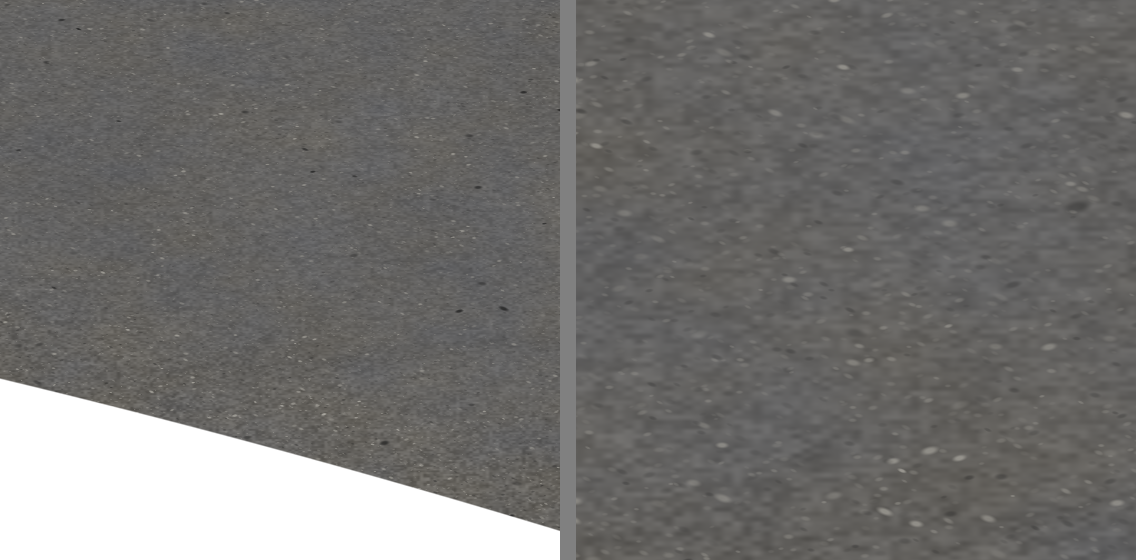
Left: the whole. Right: its middle third, enlarged.
A Shadertoy shader for this texture:

```glsl
#define ASPHALT vec3(0.388, 0.386, 0.386)
#define WARM_TINT vec3(0.012, 0.004, -0.014)
#define CHIP_COLOR vec3(0.66, 0.65, 0.62)
#define PIT_COLOR vec3(0.13, 0.13, 0.13)
#define GRAIN_CELLS vec2(170.0, 300.0)
#define GRAIN_CONTRAST 0.085
#define MOTTLE_CONTRAST 0.04
#define EDGE_LEFT 0.324
#define EDGE_RIGHT 0.052
#define EDGE_BOW 0.032

vec3 hash3(vec2 p) {
    vec3 q = fract(p.xyx * vec3(0.1031, 0.1030, 0.0973));
    q += dot(q, q.yxz + 33.33);
    return fract((q.xxy + q.yzz) * q.zyx);
}

float noise(vec2 p) {
    vec2 cell = floor(p), f = fract(p);
    f = f * f * (3.0 - 2.0 * f);
    float low = mix(hash3(cell).x, hash3(cell + vec2(1, 0)).x, f.x);
    float high = mix(hash3(cell + vec2(0, 1)).x, hash3(cell + vec2(1, 1)).x, f.x);
    return mix(low, high, f.y);
}

// Signed layered noise, roughly -0.5 to 0.5
float layeredNoise(vec2 p) {
    float sum = 0.0, weight = 0.5;
    for (int i = 0; i < 4; i++) {
        sum += weight * (noise(p) - 0.5);
        p = p * 2.03 + 17.3;
        weight *= 0.5;
    }
    return sum;
}

// Coverage of soft, slanted ellipses scattered one per cell
float flecks(vec2 p, float density, float radius, float seed) {
    vec2 cell = floor(p);
    float cover = 0.0;
    for (int y = -1; y <= 1; y++)
    for (int x = -1; x <= 1; x++) {
        vec2 id = cell + vec2(x, y);
        vec3 place = hash3(id + seed);
        vec3 shape = hash3(id + seed + 91.7);
        vec2 d = p - id - place.xy;
        d.y += d.x * (shape.x - 0.4) * 1.3;
        float size = radius * mix(0.55, 1.2, shape.y);
        float blob = 1.0 - smoothstep(0.25, 1.0, length(d) / size);
        float strength = mix(0.25, 1.0, shape.z * shape.z);
        cover = max(cover, blob * strength * step(place.z, density));
    }
    return cover;
}

void mainImage(out vec4 fragColor, in vec2 fragCoord) {
    vec2 uv = fragCoord / iResolution.xy;
    float edge = mix(EDGE_LEFT, EDGE_RIGHT, uv.x) + EDGE_BOW * uv.x * (1.0 - uv.x);
    float nearness = 1.0 - smoothstep(0.0, 0.3, uv.y - edge);

    // Rows tighten with distance
    vec2 ground = vec2(uv.x, uv.y + 0.2 * uv.y * uv.y);

    // Broad mottling and a faint worn band
    float mottle = layeredNoise(ground * vec2(4.0, 7.0) + 3.0);
    float patches = layeredNoise(ground * vec2(9.0, 14.0) + 41.0);
    float band = (uv.y - 0.31 - 0.085 * uv.x) / 0.022;
    float wear = exp(-band * band) * smoothstep(0.1, 0.35, uv.x);
    vec3 color = ASPHALT + MOTTLE_CONTRAST * mottle - 0.016 * wear;
    color += WARM_TINT * (0.3 + 2.0 * patches + 0.5 * nearness);

    // Fine streaked grain, coarser and stronger up close
    float grain = noise(ground * GRAIN_CELLS) - 0.5;
    grain += 0.6 * (noise(ground * GRAIN_CELLS * 0.47 + 57.0) - 0.5);
    color += GRAIN_CONTRAST * grain * mix(0.8, 1.25, nearness);

    // Pale stone chips and dark pits
    float gain = mix(0.8, 1.2, nearness) * (1.0 + patches);
    float fine = flecks(ground * vec2(105.0, 190.0), 0.24, 0.36, 11.0);
    float coarse = flecks(ground * vec2(56.0, 105.0), 0.13, 0.32, 203.0);
    float shade = flecks(ground * vec2(80.0, 150.0) + 0.4, 0.2, 0.36, 331.0);
    float pits = flecks(ground * vec2(17.0, 34.0), 0.06, 0.17, 419.0);
    color = mix(color, CHIP_COLOR, clamp(gain * max(0.4 * fine, 0.8 * coarse), 0.0, 1.0));
    color = mix(color, PIT_COLOR, max(0.32 * shade * gain, 0.9 * pits));

    // White area below the road edge
    float pixel = 1.0 / iResolution.y;
    float road = smoothstep(-pixel, pixel, uv.y - edge);
    fragColor = vec4(mix(vec3(1.0), color, road), 1.0);
}
```
